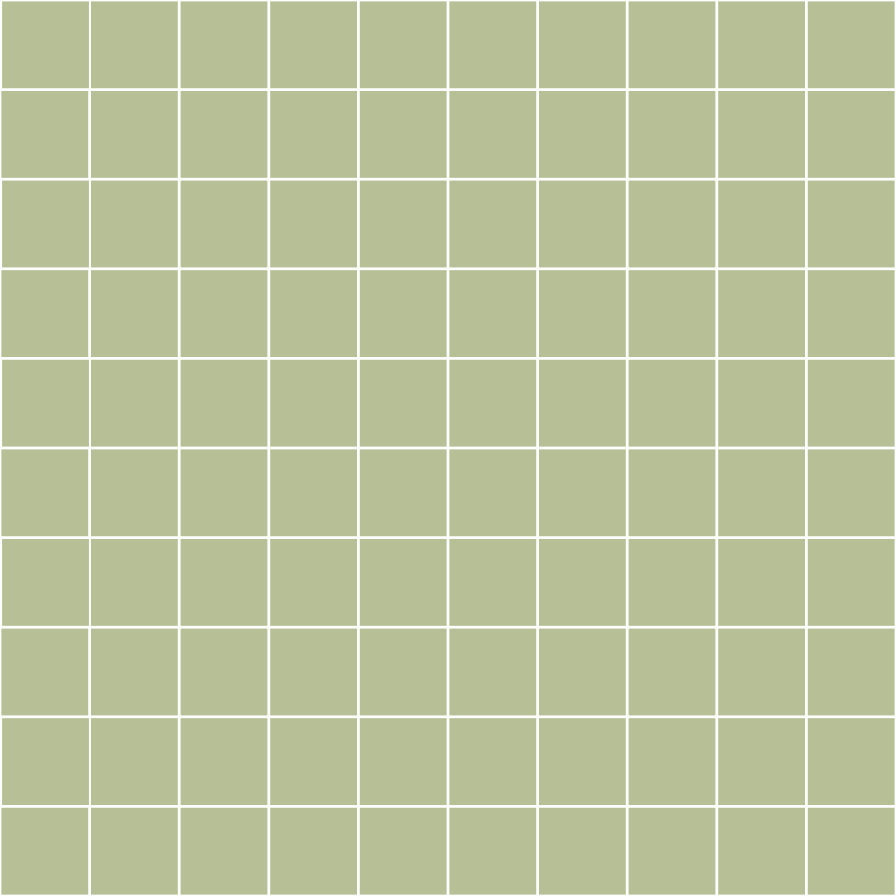
A Shadertoy shader for this pattern:

```glsl
// A 10 by 10 grid of flat sage green square tiles with thin white grout.
// Each cell draws one box by its edge distance, smoothed over one pixel;
// alternate tiles of the first column sit a hair to the right.

const float TILE_COUNT = 10.0;
const float GROUT_WIDTH = 0.031;   // in units of one cell
const float COLUMN_NUDGE = 0.008;  // in units of one cell
const vec3 SAGE = vec3(0.718, 0.749, 0.588);
const vec3 GROUT = vec3(0.992, 0.996, 0.988);

// Offset of a tile within its cell
vec2 tileOffset(vec2 cell, float nudge) {
    float firstColumn = 1.0 - step(0.5, cell.x);
    float alternateRow = mod(cell.y, 2.0);
    return vec2(nudge * firstColumn * alternateRow, 0.0);
}

// Coverage of a centred box, with edges smoothed over one pixel
float boxCoverage(vec2 p, vec2 halfSize, vec2 pixel) {
    vec2 inside = clamp((halfSize - abs(p)) / pixel + 0.5, 0.0, 1.0);
    return inside.x * inside.y;
}

void mainImage(out vec4 fragColor, in vec2 fragCoord) {
    // Cell coordinates
    vec2 grid = fragCoord / iResolution.xy * TILE_COUNT;
    vec2 pixel = TILE_COUNT / iResolution.xy;
    vec2 cell = mod(floor(grid), TILE_COUNT);
    vec2 local = fract(grid) - 0.5 - tileOffset(cell, COLUMN_NUDGE);

    // Tile over grout
    vec2 halfSize = vec2(0.5 - 0.5 * GROUT_WIDTH);
    float tile = boxCoverage(local, halfSize, pixel);
    fragColor = vec4(mix(GROUT, SAGE, tile), 1.0);
}
```
